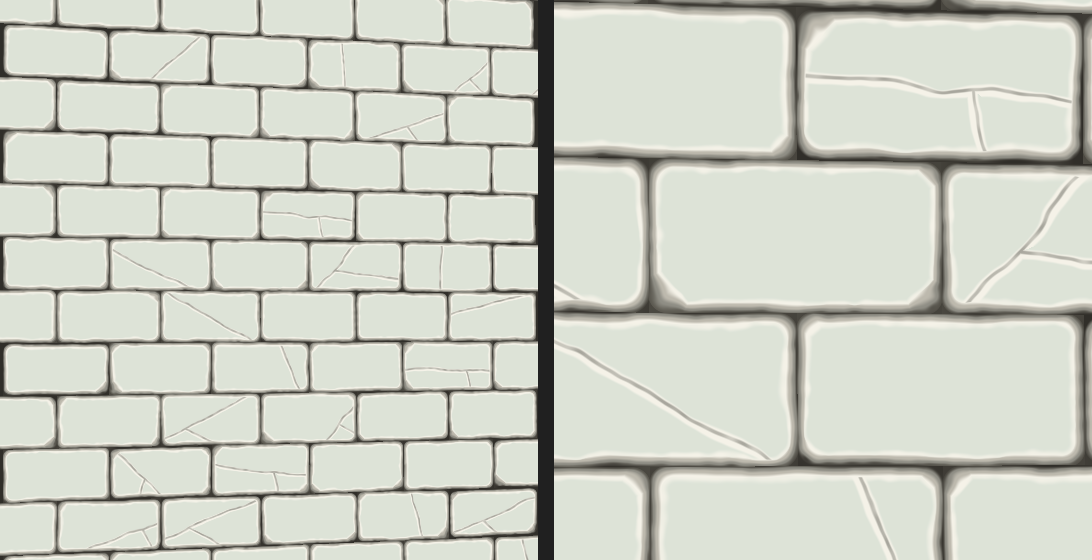
Left: the whole. Right: its middle third, enlarged.
Write a Shadertoy shader that draws this texture.

```glsl
const vec3 FACE = vec3(0.865, 0.89, 0.845);
const vec3 CREAM = vec3(0.96, 0.95, 0.91);
const vec3 PALE = vec3(0.74, 0.725, 0.68);
const vec3 STONE = vec3(0.56, 0.555, 0.52);
const vec3 SHADE = vec3(0.43, 0.42, 0.38);
const vec3 GAP = vec3(0.19, 0.18, 0.16);
const vec2 CELL = vec2(1.95, 1.0);   // brick cell, in brick heights
const float LAST_BRICK = 5.0;

vec3 hash3(vec2 p) {
    vec3 q = fract((p.xyx + 7.3) * vec3(0.1031, 0.1030, 0.0973));
    q += dot(q, q.yxz + 33.33);
    return fract((q.xxy + q.yzz) * q.zyx);
}

float noise(vec2 p) {
    vec2 i = floor(p), f = fract(p);
    f = f * f * (3.0 - 2.0 * f);
    float low = mix(hash3(i).x, hash3(i + vec2(1, 0)).x, f.x);
    float high = mix(hash3(i + vec2(0, 1)).x, hash3(i + 1.0).x, f.x);
    return mix(low, high, f.y);
}

float roundBox(vec2 p, vec2 halfSize, float radius) {
    vec2 d = abs(p) - halfSize + radius;
    return length(max(d, 0.0)) + min(max(d.x, d.y), 0.0) - radius;
}

// Wall coordinates (bricks along, rows down) of a point in canvas heights
vec2 wallCoords(vec2 p, float rowHeight) {
    float x = p.x - 0.0052 - 0.0083 * (p.y - 0.5) * p.x;
    return vec2(x / (0.194 - 0.022 * x), 6.54 + (p.y - 0.569) / rowHeight);
}

// Signed distance to a wavering crack, with a fork on some bricks
float crackDistance(vec2 q, vec3 rnd, vec2 seed) {
    vec2 c = q - (rnd.xy - 0.5) * vec2(1.4, 0.35);
    float wave = 0.07 * (noise(q * 3.0 + seed) - 0.5) + 0.012 * (noise(q * 11.0 + seed) - 0.5);
    float angle = rnd.z * 3.14159;
    float turned = angle + mix(0.8, 1.5, rnd.x);
    float trunk = dot(c, vec2(cos(angle), sin(angle))) + wave;
    float fork = dot(c, vec2(cos(turned), sin(turned))) - wave;
    bool forked = rnd.y > 0.55 && trunk > 0.0;
    return forked && abs(fork) < abs(trunk) ? fork : trunk;
}

// Shading from the joint (0) across the worn bevel to the face (1)
vec3 bevelColor(float k, vec3 joint) {
    vec3 col = mix(joint, STONE, smoothstep(0.0, 0.3, k));
    col = mix(col, PALE, smoothstep(0.3, 0.62, k));
    return mix(col, CREAM, smoothstep(0.66, 1.0, k));
}

vec3 brickColor(vec2 q, vec2 id, float px) {
    vec3 rnd = hash3(id * 3.7 + 11.0);
    vec3 rndCrack = hash3(id * 5.3 + 41.0);
    vec2 seed = id * 19.0;

    // Slight tilt and uneven size open wider gaps here and there
    q += vec2(0.0, (rnd.x - 0.5) * 0.02 * q.x);
    vec2 halfSize = CELL * 0.5 + 0.003 - vec2(0.01, 0.03) * pow(rnd.y, 5.0);
    float rough = noise(q * 4.0 + seed);
    float fine = noise(q * 13.0 + seed + 5.0);
    float outer = roundBox(q, halfSize, 0.12) + 0.012 * (rough - 0.5);

    // Flat face with a ragged rim; a few corners are chipped
    vec2 faceSize = halfSize - 0.07;
    float chip = 0.03 + 0.17 * pow(hash3(id * 7.0 + sign(q) * 2.3).x, 3.0);
    float corner = (abs(q.x) + abs(q.y) - faceSize.x - faceSize.y + chip) * 0.707;
    float face = max(roundBox(q, faceSize, 0.1), corner);
    face += 0.04 * (rough - 0.5) + 0.02 * (fine - 0.5);

    // Joints are grey, and darken toward the crossings and in wide gaps
    float crossing = smoothstep(-0.06, 0.01, roundBox(q, CELL * 0.5, 0.22));
    float depth = clamp(0.85 * crossing * rough + 0.5 * pow(rnd.y, 4.0) + 0.15, 0.0, 1.0);
    vec3 joint = mix(SHADE, GAP, depth);

    // Bevel, lit from above, with streaks of wear
    float k = clamp(-outer / max(face - outer, 0.015), 0.0, 1.0);
    float light = 0.12 * smoothstep(-0.5, 0.5, -q.y) - 0.08 + 0.3 * (fine - 0.5);
    vec3 col = bevelColor(clamp(k + light * smoothstep(0.0, 0.3, k), 0.0, 1.0), joint);

    // Face and its bright rim, broader where worn
    float rim = 1.0 - smoothstep(0.004, 0.02 + 0.035 * rough, -face);
    vec3 top = mix(FACE, CREAM, rim * (0.6 + 0.4 * fine));

    // Cracks: pale chipped lips around a soft thin groove
    if (rnd.z > 0.74) {
        float s = crackDistance(q, rndCrack, seed);
        float width = 0.018 + 0.02 * rough;
        float lip = 1.0 - smoothstep(width, width + 0.02, abs(s - 0.012));
        float groove = 1.0 - smoothstep(0.004, 0.012 + px, abs(s));
        top = mix(top, CREAM, lip);
        top = mix(top, STONE, groove * (0.35 + 0.45 * fine));
    }
    col = mix(col, top, smoothstep(px * 0.7, -px * 0.7, face));
    return mix(col, mix(joint, GAP, 0.4), smoothstep(-px * 0.4, px * 0.6, outer));
}

void mainImage(out vec4 fragColor, in vec2 fragCoord) {
    vec2 p = fragCoord / iResolution.y;
    p.y = 1.0 - p.y;

    // Rows narrow to the right; every second row shifts half a brick
    float rowHeight = 0.0952 - 0.0088 * p.x;
    vec2 wall = wallCoords(p, rowHeight);
    float row = floor(wall.y);
    wall.x += 0.5 * (1.0 - mod(row, 2.0));
    vec2 id = vec2(floor(wall.x), row);
    vec2 q = (fract(wall) - 0.5) * CELL;

    float px = 1.0 / (rowHeight * iResolution.y);
    bool beyondWall = id.x < 0.0 || id.x > LAST_BRICK;
    fragColor = vec4(beyondWall ? GAP : brickColor(q, id, px), 1.0);
}
```
